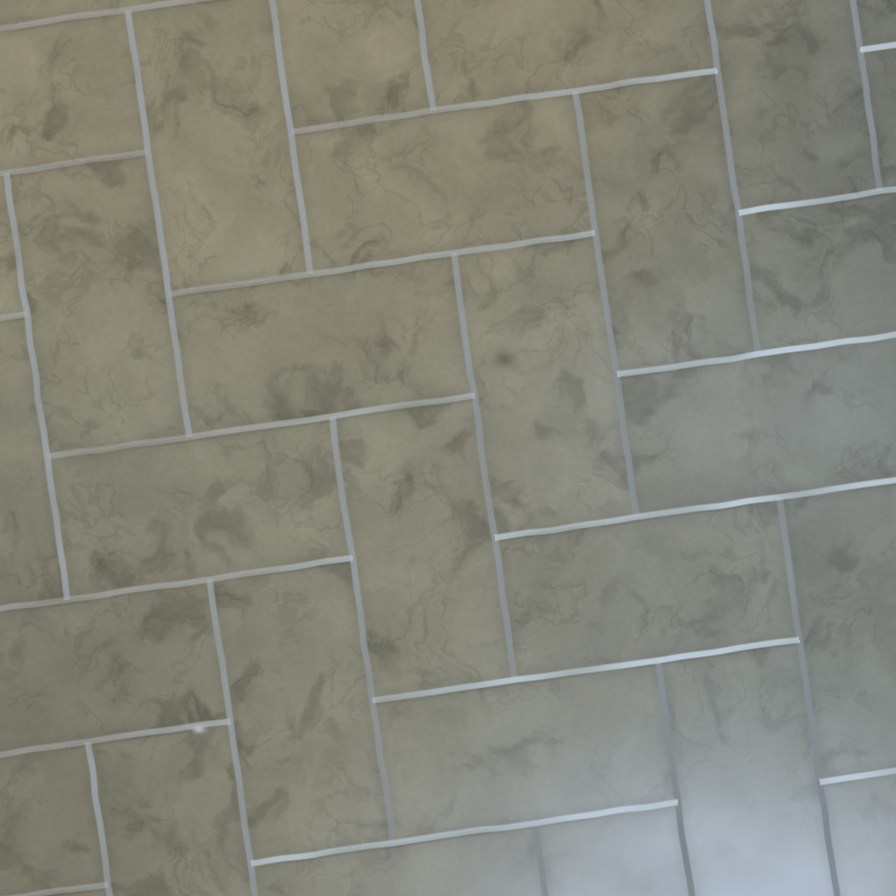
Reproduce this texture procedurally as a WebGL 1 fragment shader.

```glsl
precision highp float;
// Tilted herringbone floor of mottled stone tiles with pale joints and a window glare.
uniform vec2 u_resolution;

const float TILE = 0.1605;               // short side of a tile, in canvas units
const float TILT = 0.143;                // rotation of the floor, in radians
const vec2 CORNER = vec2(0.529, 0.5586); // a tile corner that anchors the pattern

float hash(vec2 p) {
  vec3 q = fract(vec3(p.xyx) * 0.1031);
  q += dot(q, q.yzx + 33.33);
  return fract((q.x + q.y) * q.z);
}

float noise(vec2 p) {
  vec2 i = floor(p), f = fract(p);
  f = f * f * (3.0 - 2.0 * f);
  return mix(mix(hash(i), hash(i + vec2(1.0, 0.0)), f.x),
             mix(hash(i + vec2(0.0, 1.0)), hash(i + vec2(1.0)), f.x), f.y);
}

float fbm(vec2 p) {
  float sum = 0.0, amp = 0.5;
  for (int i = 0; i < 5; i++) {
    sum += amp * noise(p);
    p = mat2(1.6, 1.2, -1.2, 1.6) * p + 17.3;
    amp *= 0.5;
  }
  return sum / 0.97;
}

// Gives the position inside the tile; sets its size and lower-left cell.
vec2 herringbone(vec2 p, out vec2 size, out vec2 id) {
  vec2 cell = floor(p);
  float k = mod(cell.x - cell.y, 4.0);
  vec2 back = vec2(0.0);
  if (k > 2.5) back.x = 1.0;
  if (k < 0.5) back.y = 1.0;
  size = k > 1.5 ? vec2(2.0, 1.0) : vec2(1.0, 2.0);
  id = cell - back;
  return p - id;
}

float band(float dist, float halfWidth, float blur) {
  return 1.0 - smoothstep(halfWidth - blur, halfWidth + blur, dist);
}

float spot(vec2 p, vec2 center, vec2 radius) {
  vec2 d = (p - center) / radius;
  return exp(-dot(d, d));
}

// Cloudy stone with soft dark blotches, thin veins and grain.
vec3 stone(vec3 base, vec2 p, vec2 id) {
  vec2 s = p + 19.0 * vec2(hash(id + 40.0), hash(id + 71.0));
  vec2 warp = vec2(fbm(s * 2.5), fbm(s * 2.5 + 31.0)) - 0.5;
  float cloud = fbm(s * 3.2 + warp * 1.5) - 0.5;
  float blotch = smoothstep(0.56, 0.8, fbm(s * 4.0 + warp * 2.0 + 8.0));
  float vein = 1.0 - smoothstep(0.0, 0.07, abs(fbm(s * 5.0 + warp * 3.0 + 53.0) - 0.5));
  vein *= smoothstep(0.4, 0.7, noise(s * 4.0 + 90.0));
  float grain = noise(p * 38.0) - 0.5;
  float shade = 1.0 + 0.17 * cloud - 0.13 * blotch - 0.065 * vein + 0.035 * grain;
  shade += 0.035 * (hash(id + 5.0) - 0.5);
  return base * shade;
}

// Light across the floor: warm at the upper left, cool toward the lower right.
vec3 floorTone(vec2 uv) {
  vec3 warm = vec3(0.545, 0.525, 0.44);
  vec3 olive = vec3(0.535, 0.53, 0.465);
  vec3 cool = vec3(0.485, 0.505, 0.48);
  vec3 tone = mix(olive, warm, smoothstep(0.35, 1.0, uv.y));
  tone = mix(tone, cool, smoothstep(0.4, 1.0, uv.x + 0.3 * (0.5 - uv.y)));
  tone *= 1.0 - 0.12 * spot(uv, vec2(0.0, 0.1), vec2(0.35, 0.3));
  return tone * (1.0 - 0.08 * spot(uv, vec2(1.0, 0.95), vec2(0.25)));
}

void main() {
  vec2 uv = gl_FragCoord.xy / u_resolution.y;
  float c = cos(TILT), s = sin(TILT);
  vec2 p = mat2(c, -s, s, c) * (uv - CORNER) / TILE;
  float blur = max(0.009, 0.75 / (u_resolution.y * TILE));

  vec2 size, id;
  vec2 wobble = 0.012 * (vec2(noise(p * 5.0), noise(p * 5.0 + 60.0)) - 0.5);
  vec2 q = herringbone(p + wobble, size, id);
  vec2 edge = min(q, size - q);

  // Tile surface and reflected light
  float glare = spot(uv, vec2(0.83, -0.05), vec2(0.32, 0.21));
  glare += 0.2 * spot(uv, vec2(0.85, 0.54), vec2(0.25, 0.12));
  glare *= 0.75 + 0.5 * fbm(p * 2.2 + 12.0);
  vec3 color = stone(floorTone(uv), p, id);
  color = mix(color, vec3(0.70, 0.75, 0.81), clamp(glare, 0.0, 0.94));
  color *= 1.0 - 0.05 * band(min(edge.x, edge.y), 0.06, 0.05);

  // Shaded lip where a tile's top meets the joint
  float lip = band(size.y - q.y, 0.034, 0.015);
  color *= 1.0 - 0.15 * lip * noise(p * 3.0 + 7.0);

  // Joints: those across catch the light, those running down stay greyer
  float coolSide = smoothstep(0.15, 0.85, uv.x + 0.5 * (0.6 - uv.y));
  float wear = 0.5 + 0.5 * noise(p * vec2(2.3, 2.7) + 25.0);
  vec3 acrossColor = mix(vec3(0.64, 0.65, 0.64), vec3(0.73, 0.79, 0.83), coolSide);
  vec3 downColor = mix(vec3(0.61, 0.63, 0.65), vec3(0.54, 0.57, 0.59), coolSide);
  downColor = mix(downColor, vec3(0.46, 0.49, 0.52), clamp(glare, 0.0, 1.0));
  float across = band(edge.y, 0.021, blur) * wear * mix(0.75, 1.1, coolSide);
  float down = band(edge.x, 0.022, blur) * (0.3 + 0.7 * wear);
  color = mix(color, downColor, down);
  color = mix(color, acrossColor, min(across, 1.0));

  // A stain and a chip of grout
  color *= 1.0 - 0.25 * spot(uv, vec2(0.563, 0.599), vec2(0.011, 0.009));
  color = mix(color, vec3(0.78, 0.8, 0.8), 0.8 * spot(uv, vec2(0.222, 0.186), vec2(0.007, 0.004)));

  gl_FragColor = vec4(color, 1.0);
}
```
